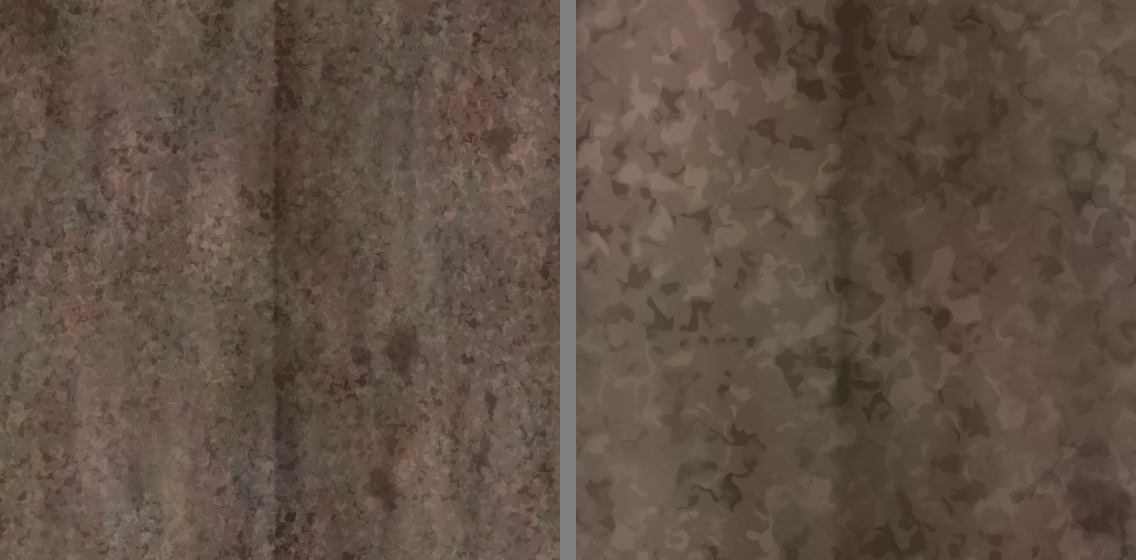
Left, the full canvas; right, a detail of the centre.
Write a WebGL 2 fragment shader that draws this texture.

```glsl
#version 300 es
precision highp float;
// Two weathered brown planks with a dark vertical seam, faded streaks and stains.
// Smooth cellular noise is stretched along the grain for broad tones and streaks,
// then used at small scale, with a ragged warp, for the flaking surface flecks.

uniform vec2 u_resolution;
out vec4 fragColor;

const float TAU = 6.28318;
const vec3 MID_BROWN = vec3(0.391, 0.324, 0.283);
const vec3 TONE_STEP = vec3(0.064, 0.062, 0.059);
const vec3 STAIN_BROWN = vec3(0.245, 0.175, 0.145);

// Integer hash of a lattice cell, two values in 0..1
vec2 hash2(vec2 cell) {
    uvec2 v = uvec2(ivec2(cell)) * 1664525u + 1013904223u;
    v.x += v.y * 1664525u;
    v.y += v.x * 1664525u;
    v ^= v >> 16u;
    v.x += v.y * 1664525u;
    v.y += v.x * 1664525u;
    v ^= v >> 16u;
    return vec2(v & 65535u) / 65535.0;
}

// Smooth cellular noise: random cell values blended by distance, -1..1
float cellNoise(vec2 p, float seed) {
    vec2 base = floor(p);
    vec2 f = p - base;
    float sum = 0.0;
    float total = 0.0;
    for (int y = -1; y <= 1; y++) {
        for (int x = -1; x <= 1; x++) {
            vec2 offset = vec2(x, y);
            vec2 cell = base + offset + seed * 57.0;
            vec2 d = offset + hash2(cell) - f;
            float weight = exp(-6.0 * dot(d, d));
            sum += weight * (hash2(cell + 911.0).x * 2.0 - 1.0);
            total += weight;
        }
    }
    return sum / total;
}

// Two octaves with independent frequency along each axis
float layeredNoise(vec2 p, vec2 freq, float seed) {
    return 0.75 * cellNoise(p * freq, seed)
         + 0.5 * cellNoise(p * freq * 2.1, seed + 1.0);
}

// Small ragged offset that breaks up smooth outlines
vec2 raggedWarp(vec2 p, float freq, float amount) {
    return p + amount * vec2(cellNoise(p * freq, 20.0), cellNoise(p * freq, 21.0));
}

// Light and dark flakes, stronger where the mask is worn
float flecks(vec2 p, float wear) {
    float coarse = cellNoise(p * vec2(82.0, 74.0), 30.0);
    float fine = cellNoise(p * vec2(165.0, 140.0), 31.0);
    float n = 0.65 * coarse + 0.55 * fine;
    float light = smoothstep(0.22, 0.62, n);
    float dark = smoothstep(0.28, 0.68, -n);
    return 0.42 * n + wear * (0.85 * light - 1.15 * dark);
}

// Dark seam line with a softer shadow on its right side
float seam(vec2 p, float seamX) {
    float d = p.x - seamX - 0.0025 * sin(p.y * 9.0) - 0.0015 * sin(p.y * 31.0);
    float broken = 0.65 + 0.5 * cellNoise(vec2(3.0, p.y * 26.0), 40.0);
    float line = broken * exp(-pow(d / 0.006, 2.0));
    float shadow = smoothstep(-0.008, 0.006, d) * (1.0 - smoothstep(0.015, 0.05, d));
    return 1.25 * line + 0.6 * shadow;
}

// Scattered tall stains of varied size
float stains(vec2 p) {
    float cover = 0.0;
    for (int i = 0; i < 7; i++) {
        vec2 center = hash2(vec2(i, 71));
        vec2 size = mix(vec2(0.014, 0.02), vec2(0.034, 0.075), hash2(vec2(i, 137)).x);
        float d = length((p - center) / size);
        cover = max(cover, 1.0 - smoothstep(0.35, 1.25, d));
    }
    return cover;
}

void main() {
    vec2 uv = gl_FragCoord.xy / u_resolution;
    vec2 ragged = raggedWarp(uv, 120.0, 0.005);
    vec2 soft = raggedWarp(uv, 22.0, 0.012);

    // Broad plank tones and long vertical streaks
    float bands = 0.42 * cos(TAU * (soft.x - 0.27) / 0.56);
    float fade = 0.95 * (0.46 - uv.y);
    float patches = 0.75 * layeredNoise(soft, vec2(7.0, 4.0), 2.0);
    float streaks = 0.65 * layeredNoise(mix(uv, ragged, 0.6), vec2(24.0, 3.2), 5.0);

    // Surface wear
    float wear = 0.65 + 0.45 * cellNoise(uv * vec2(16.0, 10.0), 8.0);
    float tone = bands + fade + patches + streaks + flecks(ragged, wear);
    tone -= seam(mix(uv, ragged, 0.5), 0.494);
    vec3 color = MID_BROWN + TONE_STEP * clamp(tone, -2.5, 2.4);

    // Faint red, green and violet discoloration
    float redGreen = layeredNoise(soft, vec2(11.0, 8.0), 11.0);
    float violet = layeredNoise(soft, vec2(9.0, 7.0), 14.0);
    color += redGreen * vec3(0.018, -0.008, -0.004);
    color += violet * vec3(-0.003, -0.004, 0.015);

    // Stains with frayed outlines
    vec2 frayed = raggedWarp(ragged, 45.0, 0.014);
    color = mix(color, STAIN_BROWN, 0.62 * stains(frayed));

    fragColor = vec4(color, 1.0);
}
```
